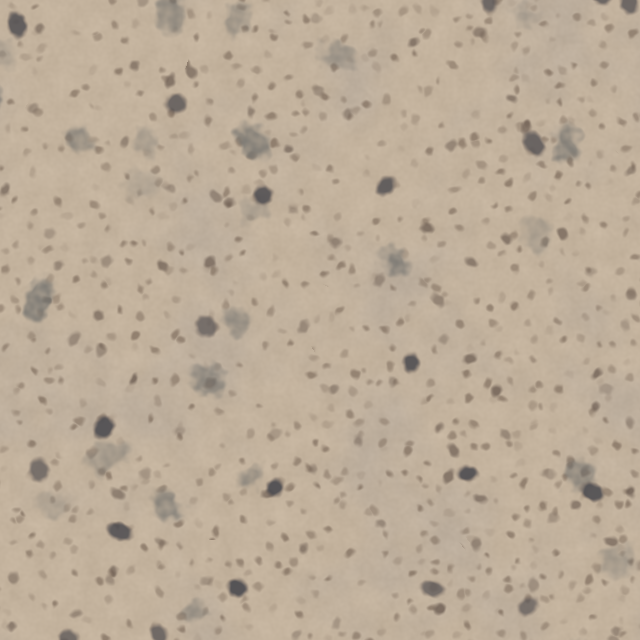
Reproduce this texture procedurally as a WebGL 1 fragment shader.

```glsl
precision highp float;
uniform vec2 u_resolution;

#define SPECK_GRID 36.0
#define SPECK_CHANCE 0.60
#define GRAIN_GRID 17.0
#define GRAIN_CHANCE 0.30
#define SPOT_GRID 8.0
#define SPOT_CHANCE 0.36
#define SMUDGE_GRID 7.0
#define SMUDGE_CHANCE 0.50
#define WOBBLE 0.0035
#define MOTTLE 0.042

vec2 hash2(vec2 p) {
  vec3 q = fract(p.xyx * vec3(0.1031, 0.1030, 0.0973));
  q += dot(q, q.yzx + 33.33);
  return fract((q.xx + q.yz) * q.zy);
}

vec2 gradientAt(vec2 cell) {
  float angle = 6.2832 * hash2(cell).x;
  return vec2(cos(angle), sin(angle));
}

float gradientNoise(vec2 p) {
  vec2 i = floor(p), f = fract(p);
  vec2 u = f * f * f * (f * (f * 6.0 - 15.0) + 10.0);
  vec2 e = vec2(1.0, 0.0);
  float low = mix(dot(gradientAt(i), f), dot(gradientAt(i + e), f - e), u.x);
  float high = mix(dot(gradientAt(i + e.yx), f - e.yx),
                   dot(gradientAt(i + 1.0), f - 1.0), u.x);
  return mix(low, high, u.y);
}

float fbm(vec2 p) {
  float sum = 0.0, amp = 0.6;
  for (int i = 0; i < 4; i++) {
    sum += amp * gradientNoise(p);
    p = p * 2.1 + 17.3;
    amp *= 0.55;
  }
  return sum;
}

// Scattered soft ovals: one possible oval per jittered grid cell.
// radius = (min, max), faint = weakest strength, soft = edge half width.
float scatter(vec2 p, float grid, float chance, vec2 radius,
              float soft, float faint, float seed) {
  float cover = 0.0;
  vec2 home = floor(p * grid);
  for (int y = -1; y <= 1; y++) {
    for (int x = -1; x <= 1; x++) {
      vec2 cell = home + vec2(float(x), float(y));
      vec2 place = hash2(cell + seed);
      vec2 pick = hash2(cell + seed + 71.7);
      vec2 form = hash2(cell + seed + 137.1);
      vec2 d = p - (cell + place) / grid;
      float angle = 6.2832 * form.x;
      vec2 axis = vec2(cos(angle), sin(angle));
      float stretch = 1.0 + 0.35 * form.y;
      d = vec2(dot(d, axis) / stretch, dot(d, vec2(-axis.y, axis.x)) * sqrt(stretch));
      float r = mix(radius.x, radius.y, pick.y);
      float strength = mix(faint, 1.0, fract(form.y * 7.0 + place.x));
      float oval = 1.0 - smoothstep(r - soft, r + soft, length(d));
      cover = max(cover, oval * strength * step(pick.x, chance));
    }
  }
  return cover;
}

void main() {
  vec2 p = gl_FragCoord.xy / u_resolution.y;

  // Warps that roughen the outlines
  vec2 fine = vec2(gradientNoise(p * 85.0), gradientNoise(p * 85.0 + 40.0));
  vec2 broad = vec2(gradientNoise(p * 42.0 + 9.0), gradientNoise(p * 42.0 + 63.0));
  vec2 q = p + WOBBLE * fine;
  vec2 smudgeP = p + 0.016 * broad + 0.007 * fine;

  // Mottled ground
  vec3 sand = vec3(0.768, 0.702, 0.618);
  vec3 greyCast = vec3(0.735, 0.680, 0.615);
  float cloud = fbm(p * 4.0 + 5.0);
  vec3 color = mix(sand, greyCast, smoothstep(-0.1, 0.45, cloud));
  color += MOTTLE * fbm(p * 24.0 + 31.0);
  color += 0.014 * gradientNoise(p * 130.0);

  // Brown specks and grains, denser in some regions
  float crowd = SPECK_CHANCE + 0.35 * gradientNoise(p * 3.0 + 12.0);
  float speck = scatter(q, SPECK_GRID, crowd, vec2(0.0035, 0.0066), 0.0034, 0.15, 3.0);
  float grain = scatter(q, GRAIN_GRID, GRAIN_CHANCE, vec2(0.0060, 0.0088), 0.0038, 0.35, 211.0);
  color = mix(color, vec3(0.49, 0.42, 0.36), 0.72 * speck);
  color = mix(color, vec3(0.41, 0.35, 0.31), 0.78 * grain);

  // Blue-grey smudges with ragged interiors
  float smudge = scatter(smudgeP, SMUDGE_GRID, SMUDGE_CHANCE,
                         vec2(0.014, 0.025), 0.0090, 0.22, 419.0);
  float patchy = 0.85 + 0.45 * gradientNoise(p * 75.0 + 21.0);
  color = mix(color, vec3(0.43, 0.43, 0.42), clamp(0.78 * smudge * patchy, 0.0, 1.0));

  // Dark slate spots with brownish rims
  float spot = scatter(q, SPOT_GRID, SPOT_CHANCE, vec2(0.0115, 0.0165), 0.0048, 0.65, 617.0);
  vec3 spotColor = mix(vec3(0.43, 0.37, 0.34), vec3(0.29, 0.29, 0.31), spot);
  color = mix(color, spotColor, 0.92 * spot);

  gl_FragColor = vec4(clamp(color, 0.0, 1.0), 1.0);
}
```
